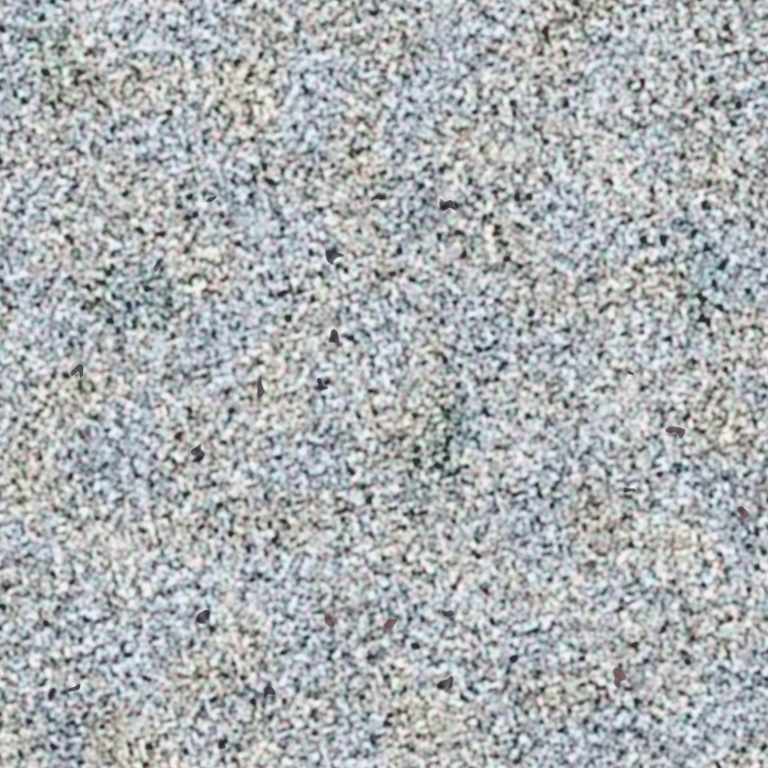
Reproduce this texture procedurally as a three.js fragment shader.

```glsl
// Fine speckled granite: gradient noise at several grain sizes is summed,
// then a tone curve skews it towards pale greys with few dark specks.
// Sparse larger grains, stained patches and faint tints are laid over it.

varying vec2 vUv;

const vec3 COOL_GREY  = vec3(-0.008, 0.008, 0.018);
const vec3 WARM_TINT  = vec3(0.030, 0.006, -0.032);
const vec3 TEAL_TINT  = vec3(-0.030, 0.010, 0.008);
const vec3 ROSE_TINT  = vec3(0.028, -0.016, 0.004);
const vec3 DARK_GRAIN = vec3(0.23, 0.21, 0.25);
const vec3 RUST_GRAIN = vec3(0.43, 0.31, 0.33);
const vec3 PALE_GRAIN = vec3(0.85, 0.88, 0.90);
const float NOISE_DEVIATION = 0.173;

vec2 hash2(vec2 p) {
  vec3 q = fract(p.xyx * vec3(0.1031, 0.1030, 0.0973));
  q += dot(q, q.yzx + 33.33);
  return fract((q.xx + q.yz) * q.zy);
}

float cornerSlope(vec2 cell, vec2 corner, vec2 f) {
  return dot(hash2(cell + corner) * 2.0 - 1.0, f - corner);
}

// Gradient noise scaled to a standard deviation of about one.
float noise(vec2 p) {
  vec2 cell = floor(p);
  vec2 f = fract(p);
  vec2 s = f * f * (3.0 - 2.0 * f);
  float low = mix(cornerSlope(cell, vec2(0.0), f),
                  cornerSlope(cell, vec2(1.0, 0.0), f), s.x);
  float high = mix(cornerSlope(cell, vec2(0.0, 1.0), f),
                   cornerSlope(cell, vec2(1.0), f), s.x);
  return mix(low, high, s.y) / NOISE_DEVIATION;
}

// Noise on a turned and shifted lattice, so that layers do not line up.
float layer(vec2 uv, float frequency, float angle, float seed) {
  float c = cos(angle);
  float s = sin(angle);
  return noise(mat2(c, s, -s, c) * uv * frequency + 200.0 + seed * 17.3);
}

// Sparse stretched grains: x is coverage, y is a random value per grain.
vec2 scatter(vec2 uv, float cells, float share, float radius, float blur, float seed) {
  vec2 p = uv * cells + 50.0 + seed * 7.0;
  vec2 id = floor(p);
  vec2 pick = hash2(id + seed);
  vec2 centre = mix(vec2(0.25), vec2(0.75), hash2(id + seed + 41.0));
  vec2 offset = (fract(p) - centre) / cells;
  vec2 axis = normalize(hash2(id + seed + 83.0) - 0.5 + 0.001);
  vec2 local = vec2(dot(offset, axis), dot(offset, vec2(-axis.y, axis.x)));
  float size = radius * mix(0.65, 1.2, pick.y);
  float d = length(local * vec2(0.75, 1.3)) - size;
  float present = step(pick.x, share);
  return vec2(present * (1.0 - smoothstep(-blur, blur, d)), pick.y);
}

// Fits a bell-shaped value to many pale tones and a long dark tail.
float stoneTone(float z) {
  z = clamp(z, -2.7, 2.6);
  return 0.707 + 0.14 * z - 0.02 * z * z;
}

void main() {
  vec2 uv = vUv;
  vec2 wobble = vec2(layer(uv, 75.0, 0.4, 1.0), layer(uv, 75.0, 1.1, 2.0));
  vec2 ragged = uv + 0.0026 * wobble;

  // Grain brightness, from fine crystals to broad mottling
  float z = 0.70 * layer(uv, 132.0, 0.5, 3.0)
          + 0.64 * layer(uv, 78.0, 1.3, 4.0)
          + 0.22 * layer(uv, 36.0, 0.9, 5.0)
          + 0.13 * layer(uv, 9.0, 0.3, 6.0);

  // Stained patches deepen the dark crystals
  float stain = scatter(ragged, 4.0, 0.22, 0.045, 0.035, 9.0).x;
  z -= 0.55 * stain;
  vec3 colour = vec3(stoneTone(z)) + COOL_GREY;

  // Broad and fine tints
  float warmth = layer(uv, 11.0, 0.7, 7.0) + 0.6 * layer(uv, 45.0, 0.2, 8.0);
  colour += WARM_TINT * 0.5 * clamp(warmth, -1.5, 2.0);
  colour += ROSE_TINT * 0.45 * layer(uv, 62.0, 1.0, 10.0);
  colour += TEAL_TINT * stain;

  // Larger pale and dark grains
  vec2 pale = scatter(ragged, 8.0, 0.17, 0.013, 0.006, 12.0);
  colour = mix(colour, PALE_GRAIN, 0.65 * pale.x);
  vec2 dark = scatter(ragged, 13.0, 0.13, 0.0078, 0.0022, 21.0);
  vec3 mineral = mix(DARK_GRAIN, RUST_GRAIN, smoothstep(0.6, 0.9, dark.y));
  colour = mix(colour, mineral + 0.03 * z, 0.85 * dark.x);

  gl_FragColor = vec4(clamp(colour, 0.0, 1.0), 1.0);
}
```
